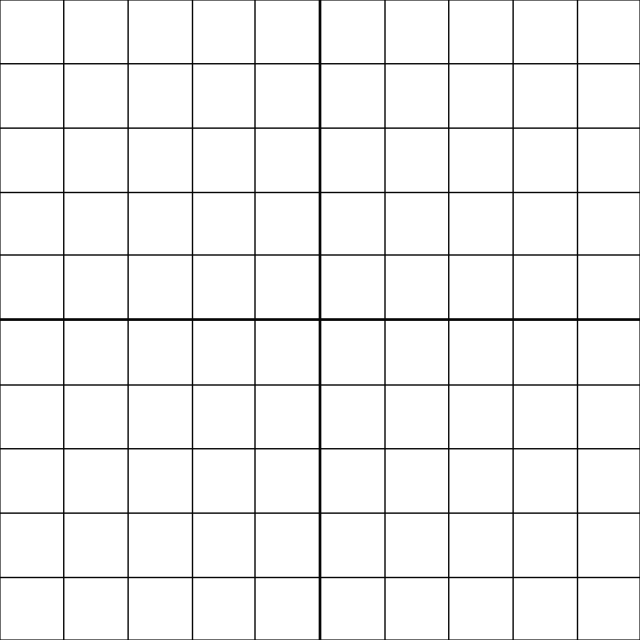
This pattern is drawn by a WebGL 1 fragment shader. Its source:

```glsl
precision highp float;

uniform vec2 u_resolution;

const vec3 PAPER = vec3(1.0);
const vec3 INK = vec3(0.02);
const float CELLS = 10.0;
const float EDGE_WIDTH = 0.0018;
const float THIN_WIDTH = 0.0022;
const float AXIS_WIDTH = 0.0042;
const float SNAP = 1024.0;

// Share of a pixel-wide interval that is covered by a line.
float lineCoverage(float x, float center, float width, float pixel) {
  float low = max(x - 0.5 * pixel, center - 0.5 * width);
  float high = min(x + 0.5 * pixel, center + 0.5 * width);
  return clamp((high - low) / pixel, 0.0, 1.0);
}

// Slightly uneven spacing: wider cells beside the axis, snapped elsewhere.
float linePosition(float index, float axisCenter) {
  float middle = 0.5 * CELLS;
  float offset = index - middle;
  if (index < 0.5) return 0.0;
  if (index > CELLS - 0.5) return 1.0;
  if (abs(offset) < 0.5) return axisCenter;
  if (abs(offset) < 1.5) return 0.5 + 104.0 * offset / SNAP;
  return (103.0 * index - (offset < 0.0 ? 1.0 : 3.0)) / SNAP;
}

float lineWidth(float index) {
  float offset = abs(index - 0.5 * CELLS);
  if (offset < 0.5) return AXIS_WIDTH;
  return offset > 0.5 * CELLS - 0.5 ? EDGE_WIDTH : THIN_WIDTH;
}

// All parallel lines along one direction.
float ruledLines(float x, float axisCenter, float pixel) {
  float ink = 0.0;
  for (int i = 0; i <= 10; i++) {
    float index = float(i);
    float center = linePosition(index, axisCenter);
    ink = max(ink, lineCoverage(x, center, lineWidth(index), pixel));
  }
  return ink;
}

void main() {
  vec2 uv = gl_FragCoord.xy / u_resolution;
  vec2 pixel = 1.0 / u_resolution;

  // Rows are counted from the top, columns from the left.
  float columns = ruledLines(uv.x, 0.5, pixel.x);
  float rows = ruledLines(1.0 - uv.y, 0.4993, pixel.y);

  float ink = 1.0 - (1.0 - columns) * (1.0 - rows);
  gl_FragColor = vec4(mix(PAPER, INK, ink), 1.0);
}
```
